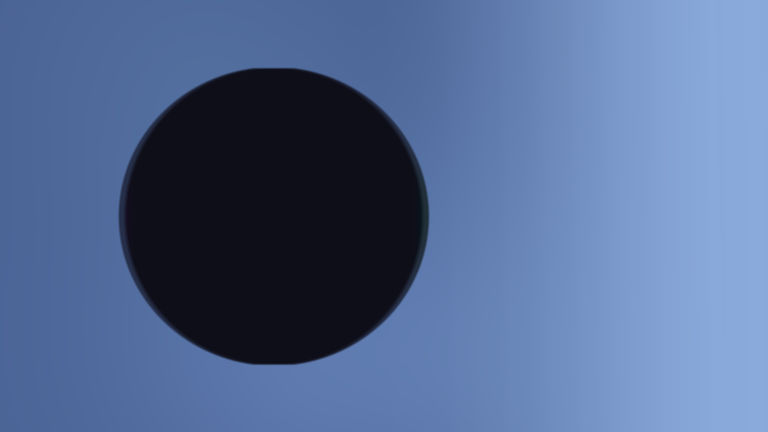
This background is drawn by a Shadertoy shader. Its source:

```glsl
float hash(float n) {
    n = fract(n * 0.1031);
    n *= n + 33.33;
    return fract(n * (n + n));
}

float noise(float x) {
    float cell = floor(x), f = fract(x);
    return mix(hash(cell), hash(cell + 1.0), f * f * (3.0 - 2.0 * f));
}

// Approximate signed distance to an axis-aligned ellipse
float ellipse(vec2 p, vec2 radii) {
    float k = length(p / radii);
    return k * (k - 1.0) / max(length(p / (radii * radii)), 0.001);
}

vec3 sky(vec2 uv) {
    // Horizontal ramp from dusk blue to pale blue
    float ramp = smoothstep(0.45, 0.98, uv.x);
    vec3 color = mix(vec3(0.290, 0.385, 0.582), vec3(0.540, 0.667, 0.858), ramp);

    // Broad low glow and a faint teal haze on the left
    vec2 low = (uv - vec2(0.46, 0.18)) / vec2(0.31, 0.43);
    color += vec3(0.082, 0.098, 0.106) * exp(-dot(low, low)) * (1.0 - ramp);
    vec2 haze = (uv - vec2(0.26, 0.82)) / vec2(0.22, 0.38);
    color += vec3(0.025, 0.040, 0.030) * exp(-dot(haze, haze));

    // Soft vertical streaks
    float streak = noise(uv.x * 75.0 + uv.y * 0.7) - 0.5;
    return color + 0.006 * streak * smoothstep(0.4, 0.7, uv.x);
}

void mainImage(out vec4 fragColor, in vec2 fragCoord) {
    vec2 uv = fragCoord / iResolution.xy;
    float pixel = 1.0 / iResolution.y;
    vec3 color = sky(uv);

    // Disc, stretched sideways and trimmed flat at its poles
    vec2 p = (fragCoord - 0.5 * iResolution.xy) * pixel + vec2(0.255, 0.001);
    float outer = max(ellipse(p, vec2(0.359, 0.346)), abs(p.y) - 0.343);
    float inner = ellipse(p, vec2(0.343, 0.344));

    // Rim: bluish, green on the right flank and violet inside the left
    float flank = exp(-p.y * p.y / 0.018);
    vec3 rim = vec3(0.150, 0.185, 0.285);
    rim = mix(rim, vec3(0.125, 0.185, 0.215), flank * smoothstep(-0.3, 0.3, p.x));
    vec3 core = vec3(0.055, 0.055, 0.095);
    core += vec3(0.020, -0.005, 0.025) * flank * smoothstep(-0.320, -0.345, p.x);
    core += vec3(-0.020, 0.020, 0.015) * flank * smoothstep(0.320, 0.345, p.x);

    vec3 disc = mix(rim, core, smoothstep(0.008, -0.005, inner));
    float edge = max(pixel, 0.0035);
    color = mix(color, disc, smoothstep(edge, -edge, outer));
    fragColor = vec4(color, 1.0);
}
```
